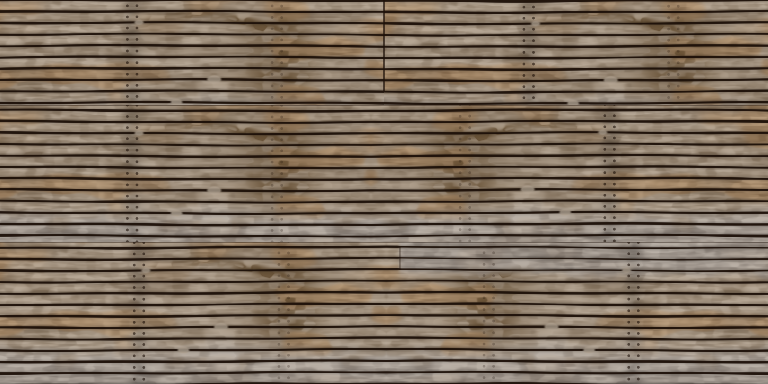
Write a WebGL 1 fragment shader that draws this texture.

```glsl
precision highp float;
// Weathered timber slats with dark gaps, laid in three stacked panels.
// The top panel repeats sideways, the lower two are mirrored at the middle;
// stains, nails and grey wear come from smooth cellular noise per panel.

uniform vec2 u_resolution;

#define PLANKS 33.7        // slats down the canvas, also the unit of length
#define GAP_PHASE 0.48     // height of the first gap in a panel
#define GAP_HALF 0.095     // half the gap width
#define NAIL_COLUMN 11.6   // distance of the nailed batten from the panel side
#define STAIN_COLUMN 24.3  // centre of the brown stain
#define STAIN_AMOUNT 0.85
#define GREY_AMOUNT 0.8
#define GRAIN_AMOUNT 0.5

const vec3 WOOD_DARK  = vec3(0.50, 0.43, 0.35);
const vec3 WOOD_LIGHT = vec3(0.71, 0.65, 0.58);
const vec3 STAIN      = vec3(0.37, 0.28, 0.17);
const vec3 GREY_DARK  = vec3(0.50, 0.47, 0.45);
const vec3 GREY_LIGHT = vec3(0.73, 0.70, 0.67);
const vec3 GAP_COLOR  = vec3(0.11, 0.06, 0.03);

float hash(vec2 c) {
  return fract(sin(dot(c, vec2(127.1, 311.7))) * 4375.85);
}

// Cellular noise: random cell values blended by distance to jittered points.
float cells(vec2 p) {
  vec2 base = floor(p);
  float sum = 0.0, total = 0.0;
  for (int j = -1; j <= 1; j++) {
    for (int i = -1; i <= 1; i++) {
      vec2 c = base + vec2(float(i), float(j));
      vec2 d = c + 0.15 + 0.7 * vec2(hash(c), hash(c + 19.3)) - p;
      float w = exp(-7.0 * dot(d, d));
      sum += w * hash(c + 41.7);
      total += w;
    }
  }
  return sum / total;
}

float bell(float x, float width) {
  return exp(-x * x / (width * width));
}

// Antialiased coverage of everything nearer than r.
float cover(float d, float r, float px) {
  return 1.0 - smoothstep(r - 0.5 * px, r + 0.5 * px, d);
}

// Panel coordinates: xy inside the panel, z its number from the top.
vec3 panelCoords(vec2 p) {
  if (p.y < 9.21) return vec3(p.x - 34.8 * step(33.7, p.x), p.y + 0.44, 0.0);
  if (p.y < 21.23) return vec3(32.55 - abs(p.x - 32.55), p.y - 9.21, 1.0);
  return vec3(33.3 - abs(p.x - 33.9), p.y - 21.23, 2.0);
}

void main() {
  vec2 p = gl_FragCoord.xy / u_resolution;
  p = vec2(2.0 * p.x, 1.0 - p.y) * PLANKS;
  float px = PLANKS / u_resolution.y;
  vec3 panel = panelCoords(p);
  vec2 q = panel.xy;

  // Slats, slightly bent and unequal
  float bend = 0.06 * sin(p.x * 0.11 + panel.z * 2.0) + 0.03 * sin(q.x * 0.37 + q.y);
  float level = q.y - GAP_PHASE + bend;
  float row = floor(level);
  float across = level - row;
  float gapDist = min(across, 1.0 - across);
  float gapRow = floor(level + 0.5);

  // Wood tone: blotches, long grain and a tint for each slat
  float blotch = cells(q * vec2(0.45, 0.8) + 3.0);
  float fleck = cells(q * vec2(1.3, 2.2) + 17.0);
  float grain = cells(vec2(q.x * 0.5, level * 5.0) + 31.0);
  float tint = hash(vec2(row, 5.0 + panel.z));
  float tone = 0.6 + 0.5 * (blotch - 0.5) + 0.5 * (fleck - 0.5)
             + GRAIN_AMOUNT * (grain - 0.5) + 0.25 * (tint - 0.5);
  tone -= 0.3 * smoothstep(0.65, 1.0, across);
  tone = clamp(tone, 0.0, 1.0);
  vec3 color = mix(WOOD_DARK, WOOD_LIGHT, tone);
  float warm = smoothstep(0.5, 0.9, cells(q * vec2(0.25, 0.5) + 53.0));
  color *= mix(vec3(1.0), vec3(1.01, 0.93, 0.82), warm);

  // Brown water stain and the arched tide line beside it
  float soak = bell(q.x - STAIN_COLUMN, 3.2) * smoothstep(0.8, 3.0, q.y)
             * (1.0 - smoothstep(7.5, 9.5, q.y));
  soak *= smoothstep(0.25, 0.75, 0.5 * blotch + 0.5 * fleck);
  float arch = 1.75 + 0.03 * (q.x - 17.5) * (q.x - 17.5) + 0.7 * (fleck - 0.5);
  float tide = bell(q.y - arch, 0.3) * smoothstep(11.5, 13.5, q.x)
             * (1.0 - smoothstep(22.0, 25.0, q.x)) * (0.25 + 0.6 * blotch);
  color = mix(color, STAIN, STAIN_AMOUNT * clamp(soak + tide, 0.0, 1.0));

  // Grey weathering at panel feet and over the lower right boards
  float wear = smoothstep(8.4, 10.8, q.y + 1.8 * (blotch - 0.5));
  float patchWear = smoothstep(34.8, 35.3, p.x) * step(1.5, panel.z)
                  * (1.0 - smoothstep(2.2, 3.6, q.y + blotch - 0.5));
  wear = max(wear, patchWear);
  color = mix(color, mix(GREY_DARK, GREY_LIGHT, tone), GREY_AMOUNT * wear);

  // Nailed batten and the fainter one under the stain
  color *= 1.0 - 0.13 * bell(q.x - NAIL_COLUMN, 0.8);
  for (int i = 0; i < 2; i++) {
    float side = abs(q.x - mix(NAIL_COLUMN, STAIN_COLUMN, float(i))) - 0.42;
    float nail = cover(length(vec2(side, across - 0.5)), 0.12, px);
    color = mix(color, GAP_COLOR, nail * (0.6 - 0.35 * float(i)));
  }

  // Gaps of varying width, bridged by a few pale chips
  float width = GAP_HALF * (0.7 + 0.6 * cells(vec2(q.x * 0.12, gapRow * 3.0)));
  float gap = cover(gapDist, width * (1.0 - 0.35 * patchWear), px);
  for (int i = 0; i < 3; i++) {
    float n = float(i);
    vec2 chip = vec2(12.2 + 3.3 * n, 2.0 + 11.5 * n - 4.5 * n * n);
    float d = length((vec2(q.x, level) - chip) * vec2(0.55, 1.0));
    float chipped = cover(d, 0.22 + 0.06 * n, 2.0 * px);
    color = mix(color, WOOD_LIGHT, 0.8 * chipped);
    gap *= 1.0 - chipped;
  }
  color *= 1.0 - 0.2 * bell(gapDist, 0.2);
  color = mix(color, GAP_COLOR, 0.94 * gap);

  // Seams between panels and between boards
  float seam = 0.5 * cover(abs(q.y), 0.07, px) * step(0.5, panel.z);
  seam = max(seam, 0.75 * cover(abs(p.x - 33.7), 0.07, px) * step(p.y, 8.0));
  float joint = step(1.5, panel.z) * step(0.48, q.y) * step(q.y, 2.48);
  seam = max(seam, 0.4 * joint * cover(abs(p.x - 35.1), 0.06, px));
  color = mix(color, GAP_COLOR, seam);

  gl_FragColor = vec4(color, 1.0);
}
```
